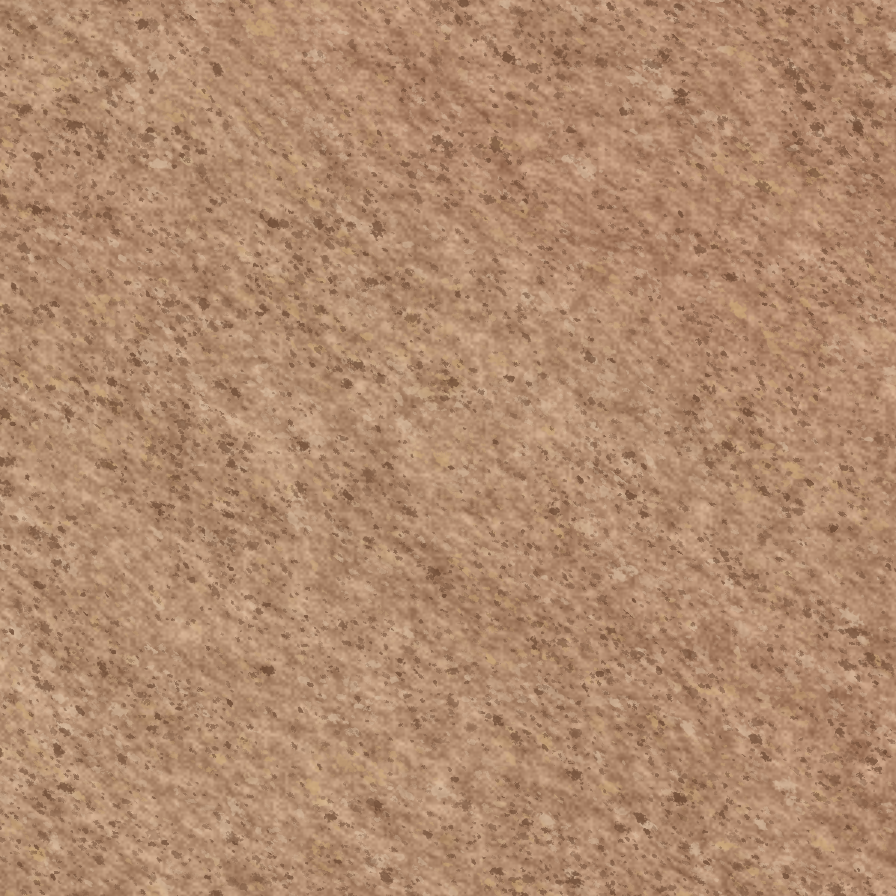
Write a WebGL 1 fragment shader that draws this texture.

```glsl
precision highp float;
uniform vec2 u_resolution;

const vec3 CLAY = vec3(0.705, 0.558, 0.445);
const vec3 ROSE = vec3(0.690, 0.515, 0.410);
const vec3 UMBER = vec3(0.400, 0.265, 0.180);
const vec3 CREAM = vec3(0.865, 0.765, 0.655);
const vec3 STRAW = vec3(0.820, 0.680, 0.470);
const vec3 TONE_TINT = vec3(1.0, 1.03, 0.98);

const float GRAIN_ANGLE = 0.58;    // downward slope of the streaks, radians
const float WAVINESS = 0.012;
const float TURN_SPREAD = 1.1;     // random turn of single flecks, radians
const float RAGGEDNESS = 0.9;
const float STREAK_CONTRAST = 0.13;
const float MOTTLE_CONTRAST = 0.10;
const float GRIT_CONTRAST = 0.12;
const float CLOUD_CONTRAST = 0.045;

float hash(vec2 p) {
  return fract(sin(dot(p, vec2(127.1, 311.7))) * 43758.5453);
}

float noise(vec2 p) {
  vec2 cell = floor(p);
  vec2 f = fract(p);
  f = f * f * (3.0 - 2.0 * f);
  float low = mix(hash(cell), hash(cell + vec2(1.0, 0.0)), f.x);
  float high = mix(hash(cell + vec2(0.0, 1.0)), hash(cell + 1.0), f.x);
  return mix(low, high, f.y);
}

float centredNoise(vec2 p) {
  return noise(p) - 0.5;
}

mat2 rotation(float angle) {
  float c = cos(angle);
  float s = sin(angle);
  return mat2(c, s, -s, c);
}

// Coverage of ragged, elongated flecks scattered one per cell
float flecks(vec2 p, float scale, float amount, float stretch, float seed) {
  vec2 q = p * scale + seed;
  vec2 home = floor(q);
  float pixel = scale / u_resolution.y;
  float ragged = RAGGEDNESS * (centredNoise(q * 4.0) + centredNoise(q * 8.0 + 5.0));
  float cover = 0.0;
  for (int y = -1; y <= 1; y++) {
    for (int x = -1; x <= 1; x++) {
      vec2 cell = home + vec2(float(x), float(y));
      float size = hash(cell + 3.7);
      float radius = mix(0.13, 0.34, size * size);
      vec2 centre = cell + vec2(hash(cell + 11.3), hash(cell + 23.9));
      float turn = TURN_SPREAD * (hash(cell + 31.1) - 0.5);
      vec2 offset = rotation(turn) * (q - centre);
      float d = length(offset / vec2(radius * stretch, radius)) + ragged;
      float soft = max(0.35, 0.6 * pixel / radius);
      float shape = 1.0 - smoothstep(1.0 - soft, 1.0 + soft, d);
      float present = step(hash(cell + 47.5), amount);
      float strength = mix(0.35, 1.0, hash(cell + 59.2));
      cover = max(cover, shape * present * strength);
    }
  }
  return cover;
}

void main() {
  vec2 uv = gl_FragCoord.xy / u_resolution.y;

  // Axes along and across the grain, gently bent
  vec2 p = rotation(GRAIN_ANGLE) * uv;
  p.y += WAVINESS * (centredNoise(uv * 5.0) + 0.5 * centredNoise(uv * 13.0));

  // Rosy clouds, stronger towards the upper right
  float cloud = noise(p * vec2(3.0, 6.0) + 4.0);
  float rosy = smoothstep(0.35, 1.15, cloud * 0.6 + 0.35 * (uv.x + uv.y) - 0.05);
  vec3 colour = mix(CLAY, ROSE, 0.75 * rosy);

  // Layered streaks, mottling and fine grit
  float tone = CLOUD_CONTRAST * centredNoise(p * vec2(9.0, 19.0) + 8.0);
  tone += MOTTLE_CONTRAST * centredNoise(p * vec2(38.0, 80.0));
  tone += STREAK_CONTRAST * centredNoise(p * vec2(85.0, 190.0) + 17.0);
  tone += GRIT_CONTRAST * centredNoise(uv * 300.0 + 29.0);
  colour += tone * TONE_TINT;

  // Pale mineral flecks, gathered in loose bands
  float paleBand = smoothstep(0.25, 0.8, noise(p * vec2(9.0, 20.0) + 41.0));
  float pale = flecks(p, 52.0, 0.12 + 0.35 * paleBand, 1.9, 7.0);
  float paleFine = flecks(p, 105.0, 0.16 + 0.3 * paleBand, 1.8, 63.0);
  float yellow = smoothstep(0.4, 0.7, noise(p * vec2(22.0, 34.0) + 71.0));
  vec3 paleColour = mix(CREAM, STRAW, yellow);
  colour = mix(colour, paleColour, 0.6 * max(pale, 0.75 * paleFine));

  // Dark flecks and specks
  float darkBand = smoothstep(0.25, 0.8, noise(p * vec2(10.0, 21.0) + 91.0));
  float dark = flecks(p, 68.0, 0.08 + 0.3 * darkBand, 1.7, 113.0);
  float darkFine = flecks(p, 130.0, 0.14 + 0.28 * darkBand, 1.6, 151.0);
  colour = mix(colour, UMBER, 0.75 * max(dark, 0.8 * darkFine));

  gl_FragColor = vec4(clamp(colour, 0.0, 1.0), 1.0);
}
```
